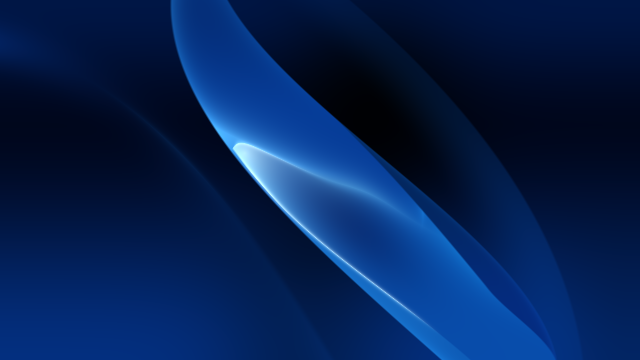
This background is drawn by a WebGL 1 fragment shader. Its source:

```glsl
precision highp float;
// Glowing blue glass ribbon sweeping diagonally across a dark blue backdrop with faint veils.

uniform vec2 u_resolution;

// Smooth bump that peaks at c with half-width w.
float bump(float v, float c, float w) {
  float d = (v - c) / w;
  return exp(-d * d);
}

// Cubic sweep: horizontal place of an edge at depth t below the top.
float sweep(float t, vec4 k) {
  return k.x + t * (k.y + t * (k.z + t * k.w));
}

vec3 backdrop(float x, float t) {
  vec3 col = mix(vec3(0.0, 0.085, 0.27), vec3(0.0, 0.025, 0.11), smoothstep(0.0, 0.36, t));
  col = mix(col, vec3(0.012, 0.185, 0.5), smoothstep(0.33, 1.02, t));
  // Black hollow beside the ribbon, dimmer sides at the lower right and under the ribbon
  col *= 1.0 - 0.88 * bump(x, 1.03, 0.25) * bump(t, 0.32, 0.28);
  col *= 1.0 - 0.22 * smoothstep(1.4, 1.75, x) * smoothstep(0.4, 0.9, t);
  col *= 1.0 - 0.35 * bump(x, 0.85, 0.25) * smoothstep(0.45, 0.75, t);

  // Left veil: haze at its start, a thin lit edge and a soft inner side
  float arc = (t - 0.127 - x * (0.19 + 0.815 * x)) / (1.0 + x);
  col += vec3(0.008, 0.06, 0.14) * bump(arc, 0.0, 0.06) * exp(-x * 4.0);
  col += vec3(0.01, 0.065, 0.11) * exp(-abs(arc) / 0.009) * bump(x, 0.48, 0.15);
  col += vec3(0.003, 0.03, 0.06) * smoothstep(-0.01, 0.012, arc)
       * exp(-max(arc, 0.0) / 0.08) * smoothstep(0.3, 0.6, x);

  // Right veil: crisp outer edge fading inward
  float inside = sweep(t, vec4(0.972, 1.164, -0.516, 0.0)) - x;
  float veil = smoothstep(-0.004, 0.006, inside) * (1.0 - smoothstep(0.03, 0.22, inside));
  return col + vec3(0.006, 0.07, 0.14) * veil * (0.3 + 0.7 * bump(t, 0.45, 0.35));
}

vec3 ribbon(float x, float t, float left, float right) {
  float aa = 1.5 / u_resolution.y;

  // Body of the sheet, lit along its left border
  vec3 col = mix(vec3(0.015, 0.17, 0.46), vec3(0.02, 0.23, 0.59), smoothstep(0.0, 0.35, t));
  col = mix(col, vec3(0.03, 0.31, 0.68), smoothstep(0.5, 0.75, t));
  col += vec3(0.06, 0.18, 0.2) * exp(-(x - left) / 0.025);
  col += vec3(0.015, 0.08, 0.1) * exp(-(right - x) / 0.035) * (1.0 - smoothstep(0.1, 0.4, t));

  // Back fold, seen as a darker strip along the right
  float gap = 0.09 * smoothstep(0.28, 0.78, t) * (1.0 - smoothstep(0.8, 1.02, t));
  float fold = right - gap - x;
  float front = smoothstep(-aa, aa, fold + 0.003 * (1.0 - smoothstep(0.3, 0.4, t)));
  vec3 back = mix(vec3(0.01, 0.15, 0.37), vec3(0.015, 0.17, 0.5), smoothstep(0.5, 0.9, t));
  back += vec3(0.01, 0.06, 0.09) * exp(-(right - x) / 0.01);

  // Curled petal edge near the fold
  float curl = length((vec2(x, t) - vec2(1.04, 0.6)) * vec2(1.0, 0.85)) - 0.135;
  col += vec3(0.04, 0.14, 0.16) * exp(-abs(curl) / 0.009) * bump(t, 0.57, 0.05)
       * smoothstep(1.08, 1.14, x);

  // Ridge: a light spine whose left end hooks down into a rounded tip
  float u = x - 0.671;
  float spine = 0.39 + 0.48 * u - 0.024 * bump(u, 0.36, 0.11);
  float ridge = spine + 0.02 * exp(-(x - 0.655) * 60.0);
  float above = max(spine - t, 0.0);
  float fade = 1.0 - smoothstep(0.8, 1.22, x);
  col += vec3(0.25, 0.38, 0.33) * exp(-above / 0.042) * fade * (0.5 + 0.5 * bump(x, 0.68, 0.2))
       * (1.0 - smoothstep(0.0, 0.1, t - spine));

  // Pocket below the ridge: pale tip, dark hollow, blue far end
  float rim = left + 0.01 + 0.07 * smoothstep(0.55, 1.0, t);
  float soft = mix(0.003, 0.06, smoothstep(0.76, 1.15, x));
  float pocket = smoothstep(-soft, soft, t - ridge) * smoothstep(-aa, aa, x - rim);
  vec2 q = vec2(x - 0.97, t - 0.61);
  float hollow = bump(dot(q, vec2(0.75, 0.66)), 0.0, 0.24) * bump(dot(q, vec2(-0.66, 0.75)), 0.0, 0.1);
  vec3 inner = mix(vec3(0.03, 0.3, 0.67), vec3(0.01, 0.16, 0.45), hollow);
  float tip = exp(-length(vec2(x - 0.68, t - 0.425)) / 0.12);
  inner = mix(inner, vec3(0.72, 0.86, 0.96), 0.85 * tip);
  inner += vec3(0.2, 0.3, 0.25) * exp(-max(x - rim, 0.0) / 0.04) * (1.0 - smoothstep(0.45, 0.85, t));
  col = mix(col, inner, pocket);

  // Fine line near the tip, widening into a soft sheen along the ridge
  float line = exp(-abs(t - ridge) / 0.0045) * smoothstep(0.645, 0.66, x);
  col += vec3(0.28, 0.26, 0.18) * line * (1.0 - smoothstep(0.7, 0.95, x));
  col += vec3(0.17, 0.23, 0.17) * exp(-abs(t - spine - 0.002) / 0.026) * bump(x, 0.98, 0.16);

  // Cyan light along the fold, cyan sliver under the rim, white glint on the rim
  col += vec3(0.03, 0.13, 0.12) * exp(-abs(fold) / 0.05) * bump(t, 0.7, 0.15);
  float sliver = (1.0 - smoothstep(-aa, aa, x - rim)) * smoothstep(0.5, 0.7, t);
  col = mix(col, vec3(0.09, 0.43, 0.77), 0.75 * sliver * (1.0 - 0.5 * smoothstep(0.85, 1.0, t)));
  float glint = smoothstep(0.42, 0.5, t) * (1.0 - smoothstep(0.82, 0.94, t));
  col += vec3(0.55, 0.46, 0.27) * exp(-abs(x - rim) / 0.005) * glint;
  return mix(back, col, front);
}

void main() {
  vec2 uv = gl_FragCoord.xy / u_resolution;
  float x = uv.x * 16.0 / 9.0;
  float t = 1.0 - uv.y;
  float aa = 1.5 / u_resolution.y;
  float left = sweep(t, vec4(0.475, -0.033, 1.196, -0.411));
  float right = sweep(t, vec4(0.632, 0.564, 1.418, -1.068));
  float mask = smoothstep(-aa, aa, x - left) * smoothstep(-aa, aa, right - x);
  vec3 col = backdrop(x, t);
  if (mask > 0.0) col = mix(col, ribbon(x, t, left, right), mask);
  gl_FragColor = vec4(clamp(col, 0.0, 1.0), 1.0);
}
```
